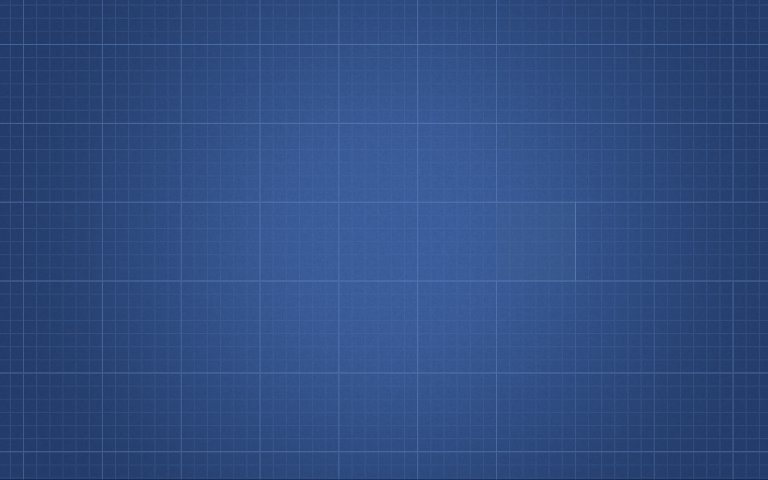
Give the GLSL for this pattern, as a WebGL 2 fragment shader.

```glsl
#version 300 es
precision highp float;
// Blueprint paper: a fine grid with heavier major lines, grain and a soft vignette.
uniform vec2 u_resolution;
out vec4 fragColor;

float hash(vec2 p) {
    vec3 q = fract(vec3(p.xyx) * 0.1031);
    q += dot(q, q.yzx + 33.33);
    return fract((q.x + q.y) * q.z);
}

float noise(vec2 p) {
    vec2 i = floor(p), f = fract(p);
    f = f * f * (3.0 - 2.0 * f);
    return mix(mix(hash(i), hash(i + vec2(1, 0)), f.x),
               mix(hash(i + vec2(0, 1)), hash(i + 1.0), f.x), f.y);
}

// Distance to the nearest multiple of period, per axis
vec2 gridDistance(vec2 p, float period) {
    return abs(p - period * round(p / period));
}

// Pixel coverage of a line, also for lines thinner than a pixel
vec2 lineCoverage(vec2 d, float width, float pixel) {
    return clamp(((width + pixel) * 0.5 - d) / pixel, 0.0, min(1.0, width / pixel));
}

void main() {
    vec2 p = gl_FragCoord.xy / u_resolution.y;
    float cells = 36.53;
    float pixel = cells / u_resolution.y;

    // Vignetted paper
    vec2 fromCentre = (p - vec2(0.82, 0.51)) / vec2(0.8, 0.75);
    float shade = smoothstep(0.1, 1.12, length(fromCentre));
    vec3 color = mix(vec3(0.232, 0.366, 0.608), vec3(0.138, 0.234, 0.415), shade);

    // Fine grain
    color *= 1.0 + 0.07 * (noise(p * 420.0) - 0.5);

    // Minor cells are one unit; one major row is seven cells tall, the rest six
    vec2 g = (p - vec2(0.049, 0.4146)) * cells;
    vec2 m = g;
    if (m.y < -3.0) m.y += 1.0;
    bool middleRow = g.y > 0.0 && g.y < 6.0;

    // One faded, greyer tile
    if (middleRow && g.x > 36.0 && g.x < 42.0)
        color = mix(color, vec3(0.26, 0.38, 0.57), 0.2);

    // Minor lines, uneven from line to line and clearer near the rim
    vec2 minor = lineCoverage(gridDistance(g, 1.0), 0.075, pixel);
    vec2 id = round(g);
    vec2 wear = 0.7 + 0.5 * vec2(hash(vec2(id.x, 71.0)), hash(vec2(37.0, id.y)));
    minor *= wear * mix(0.11, 0.18, shade);
    color = mix(color, vec3(0.42, 0.55, 0.78), max(minor.x, minor.y));

    // Major lines; verticals vary by segment and fade out on the right
    vec2 major = lineCoverage(gridDistance(m, 6.0), 0.062, pixel);
    float column = round(g.x / 6.0);
    float strength = 0.26 + 0.1 * hash(vec2(column, floor(m.y / 6.0)) + 50.0);
    if (column == 7.0) strength = middleRow ? 0.5 : 0.1;
    if (column == 8.0) strength *= 0.6;
    if (middleRow && (column == 6.0 || column > 7.0)) strength *= 0.3;
    major *= vec2(strength, 0.42);
    color = mix(color, vec3(0.48, 0.62, 0.84), max(major.x, major.y));

    // Dark lower border
    color *= 1.0 - 0.3 * (1.0 - smoothstep(0.001, 0.004, p.y));

    fragColor = vec4(color, 1.0);
}
```
